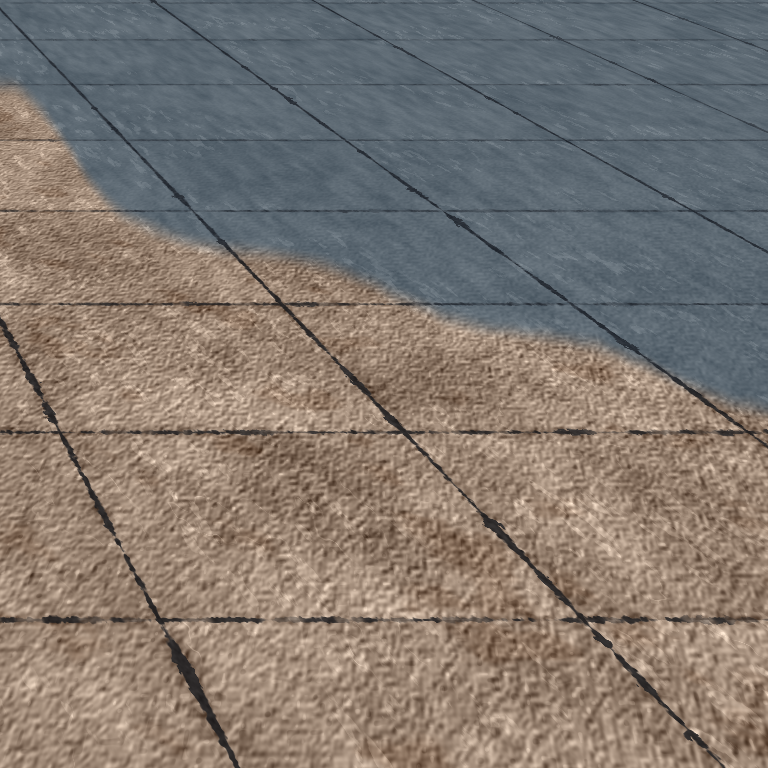
This texture is drawn by a three.js fragment shader. Its source:

```glsl
// Stone paving in perspective, warm sunlight in front and a soft blue shadow behind
#define VANISH vec2(-0.4805, 1.4914)
#define COLUMN_STEP 0.425
#define ROW_SCALE 5.605
#define FLOOR_ORIGIN vec2(1.247, 4.316)
#define JOINT_HALF vec2(0.0075, 0.0085)
#define GRAIN_FREQ vec2(235.0, 52.0)
#define EDGE_SOFT 0.0012
#define SUN_STONE vec3(0.61, 0.525, 0.455)
#define SHADE_STONE vec3(0.362, 0.41, 0.448)
#define JOINT_COLOR vec3(0.13, 0.125, 0.13)

varying vec2 vUv;

float hash(vec2 p) {
  return fract(sin(dot(p, vec2(127.1, 311.7))) * 43758.5);
}

float noise(vec2 p) {
  vec2 i = floor(p);
  vec2 f = fract(p);
  f = f * f * (3.0 - 2.0 * f);
  float low = mix(hash(i), hash(i + vec2(1.0, 0.0)), f.x);
  float high = mix(hash(i + vec2(0.0, 1.0)), hash(i + 1.0), f.x);
  return mix(low, high, f.y);
}

float fbm(vec2 p) {
  float sum = 0.0;
  float amp = 0.5;
  for (int k = 0; k < 5; k++) {
    sum += amp * noise(p);
    p = mat2(1.6, 1.2, -1.2, 1.6) * p + 7.3;
    amp *= 0.5;
  }
  return sum / 0.97;
}

// Height of the shadow's front edge across the canvas
float shadowEdge(float x) {
  float slope = 0.768 - 0.295 * x;
  float shoulder = 0.118 * (1.0 - smoothstep(0.01, 0.165, x));
  return slope + shoulder + 0.01 * sin(17.5 * (x - 0.69));
}

void main() {
  // Project the canvas onto the floor, one unit per slab
  float drop = VANISH.y - vUv.y;
  vec2 ground = vec2((vUv.x - VANISH.x) / (drop * COLUMN_STEP), ROW_SCALE / drop);
  ground -= FLOOR_ORIGIN;
  vec2 footprint = EDGE_SOFT * vec2(1.3 / (COLUMN_STEP * drop), ROW_SCALE / (drop * drop));
  float nearness = smoothstep(0.45, 1.0, drop);

  // Each slab gets its own stains and brightness
  vec2 slab = floor(ground);
  float slabTone = hash(slab + 3.7) - 0.5;
  vec2 stone = ground + 17.0 * vec2(hash(slab), hash(slab + 9.2));

  // Sun and shadow
  float wobble = 0.005 * (noise(vUv * 45.0) - 0.5);
  float shade = smoothstep(-0.017, 0.017, vUv.y - shadowEdge(vUv.x) + wobble);

  // Pebbled grain without shear, lit from one side
  vec2 grainPos = vec2((vUv.x - 0.5) / drop, ROW_SCALE / drop) * GRAIN_FREQ;
  float grain = noise(grainPos) - noise(grainPos + vec2(0.6, -0.6));
  grain += 0.6 * (noise(grainPos * 0.55 + 3.0) - noise(grainPos * 0.55 + vec2(3.5, 2.5)));
  float pits = smoothstep(0.72, 0.9, noise(grainPos * 0.6 + 60.0));
  float glints = smoothstep(0.8, 0.95, noise(grainPos * 0.7 + 90.0));

  // Broad stains, brown blots, and pale scrapes running away from the viewer
  float stain = fbm(stone * vec2(3.2, 2.4)) - 0.5;
  float blot = smoothstep(0.6, 0.76, fbm(stone * vec2(6.0, 5.0) + 31.0));
  float streak = fbm(stone * vec2(24.0, 7.0)) - 0.5;
  float patchy = smoothstep(0.4, 0.65, noise(stone * 3.0 + 5.0));
  float scrape = smoothstep(0.11, 0.2, fbm(stone * vec2(32.0, 9.0) + 50.0) - 0.5) * patchy;
  float vein = abs(fbm(stone * vec2(5.0, 2.4) + 12.0) - 0.5);
  float crack = 1.0 - smoothstep(0.0, 0.009, vein);
  crack *= smoothstep(0.5, 0.7, noise(stone * 2.3 + 40.0)) * noise(grainPos * 0.3);

  // Crumbled joints: fine chips, broken stretches and scattered tufts
  vec2 toJoint = abs(fract(ground + 0.5) - 0.5);
  vec2 chipPos = ground * vec2(75.0, 38.0);
  float chips = 0.6 * noise(chipPos) + 0.4 * noise(chipPos * 2.3 + 4.0);
  vec2 ragged = toJoint + (chips - 0.5) * vec2(0.015, 0.024) * nearness;
  vec2 wear = vec2(noise(ground * vec2(1.0, 9.0)), noise(ground * vec2(11.0, 1.0) + 8.0));
  vec2 halfWidth = JOINT_HALF * (0.55 + 0.9 * wear);
  float tuft = smoothstep(0.72, 0.92, noise(ground * vec2(15.0, 11.0)));
  halfWidth += 0.022 * tuft * smoothstep(0.35, 0.7, chips);
  vec2 joint = 1.0 - smoothstep(halfWidth - footprint, halfWidth + footprint, ragged);
  float faded = smoothstep(2.5, 4.0, ground.x);
  joint.x *= 1.0 - 0.5 * faded * noise(ground * vec2(1.0, 4.0));
  float broken = smoothstep(0.2, 0.55, noise(ground * vec2(28.0, 1.0) + 20.0));
  joint.y *= mix(0.6, 0.95, nearness) * mix(0.45, 1.0, broken);
  float gap = max(joint.x, joint.y);

  // Soil and pale crumbs beside the joints
  float nearJoint = min(toJoint.x, toJoint.y);
  float beside = 1.0 - smoothstep(0.0, 0.06, nearJoint);
  float soil = beside * smoothstep(0.42, 0.7, fbm(ground * vec2(14.0, 10.0)));
  float crumbs = beside * smoothstep(0.68, 0.85, noise(chipPos * 0.9 + 70.0)) * nearness;

  // Sunlit and shaded versions of the same surface
  float wornTone = 1.7 * stain + 0.25 * slabTone - 0.5 * blot - 0.9 * soil + 0.6 * crumbs;
  float relief = 1.6 * grain - 0.55 * pits + 0.65 * glints;
  float sunTone = wornTone + 1.3 * streak + relief * mix(0.55, 1.0, nearness);
  sunTone += 0.75 * scrape + 0.9 * crack;
  vec3 sunlit = SUN_STONE + sunTone * vec3(0.15, 0.148, 0.142);
  sunlit -= blot * vec3(0.0, 0.012, 0.02);
  float shadeTone = 0.35 * wornTone + 0.3 * relief * nearness + 0.55 * scrape + 1.1 * streak;
  vec3 shaded = SHADE_STONE + shadeTone * vec3(0.115, 0.11, 0.105);

  vec3 color = mix(sunlit, shaded, shade);
  vec3 jointTint = JOINT_COLOR + shade * vec3(0.0, 0.025, 0.05);
  jointTint += 0.12 * (chips - 0.4);
  color = mix(color, jointTint, gap * 0.92);
  gl_FragColor = vec4(clamp(color, 0.0, 1.0), 1.0);
}
```
